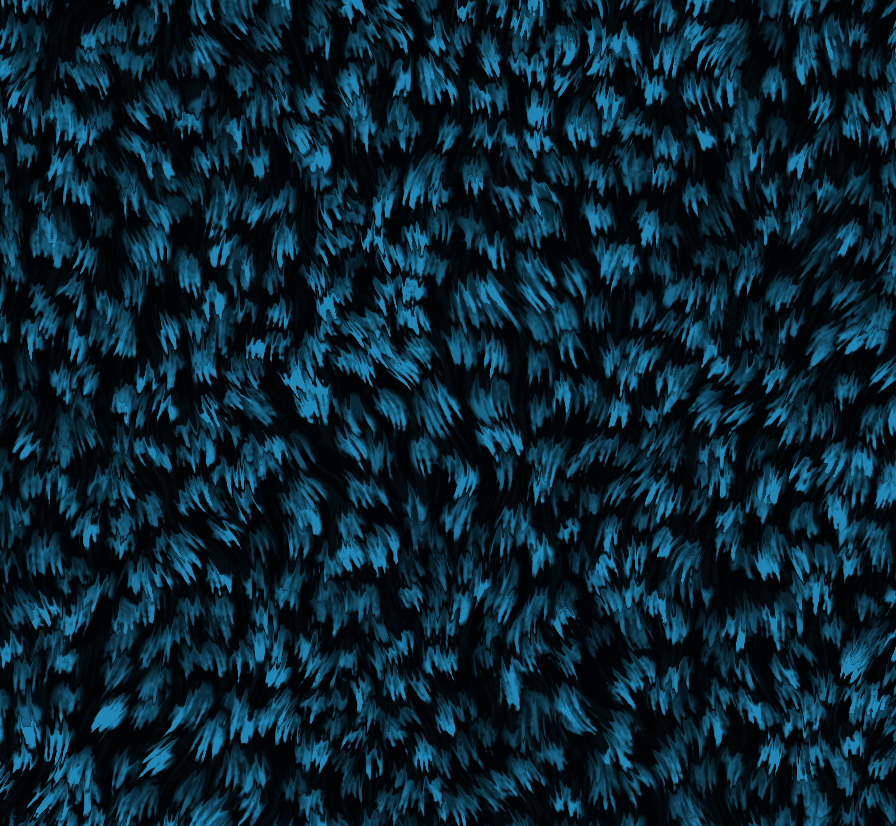
A WebGL 1 fragment shader for this pattern:

```glsl
precision highp float;
// Blue plumage: jagged blotches of fine combed fibres on near-black ground.
uniform vec2 u_resolution;

const vec3 NIGHT = vec3(0.0, 0.006, 0.010);
const vec3 BLUE = vec3(0.122, 0.525, 0.71);
const float BLOTCHES = 26.0;       // blotches per canvas height
const float GRAINS = 270.0;        // fibre widths per canvas height
const float FIBRE_STEP = 0.0030;   // tracing step along a fibre
const int FIBRE_TAPS = 6;          // steps taken each way
const float FIBRE_CONTRAST = 4.4;
const float FRAY = 0.026;          // how far fibres tear the blotch edges
const float JITTER = 0.80;
const vec2 STRETCH = vec2(1.02, 0.94); // distance scale along, across fibres
const vec2 BLOTCH_EDGE = vec2(0.24, 0.49);

float hash(vec2 p) {
  vec3 q = fract(vec3(p.xyx) * 0.1031);
  q += dot(q, q.yzx + 33.33);
  return fract((q.x + q.y) * q.z);
}

float grain(vec2 p) {
  vec2 i = floor(p), f = fract(p);
  f = f * f * (3.0 - 2.0 * f);
  return mix(mix(hash(i), hash(i + vec2(1.0, 0.0)), f.x),
             mix(hash(i + vec2(0.0, 1.0)), hash(i + 1.0), f.x), f.y);
}

// Combing direction: mostly upright, swaying in layered sines.
vec2 combing(vec2 p) {
  float sway = 0.26 * sin(5.3 * p.x + 3.1 * p.y + 1.4 * sin(4.0 * p.y))
             + 0.22 * sin(11.7 * p.y - 7.1 * p.x + 2.0)
             + 0.24 * sin(27.0 * p.x + 17.0 * p.y + 1.5 * sin(13.0 * p.y))
             + 0.22 * sin(43.0 * p.y - 37.0 * p.x + 1.5 * sin(21.0 * p.x));
  return vec2(sin(sway), cos(sway));
}

// Grain averaged both ways along the combing gives fine streaks.
float fibres(vec2 p) {
  vec2 ahead = p, behind = p;
  float sum = grain(p * GRAINS + 50.0);
  for (int i = 0; i < FIBRE_TAPS; i++) {
    ahead += combing(ahead) * FIBRE_STEP;
    behind -= combing(behind) * FIBRE_STEP;
    sum += grain(ahead * GRAINS + 50.0) + grain(behind * GRAINS + 50.0);
  }
  float mean = sum / float(2 * FIBRE_TAPS + 1);
  return clamp(0.5 + (mean - 0.5) * FIBRE_CONTRAST, 0.0, 1.0);
}

// Cellular noise scaled along the combing: x = distance, y = cell tone.
vec2 blotches(vec2 p, vec2 along) {
  vec2 across = vec2(along.y, -along.x);
  vec2 cell = floor(p), nearest = vec2(9.0, 0.0);
  for (int y = -1; y <= 1; y++) {
    for (int x = -1; x <= 1; x++) {
      vec2 id = cell + vec2(float(x), float(y));
      vec2 seed = vec2(hash(id + 11.3), hash(id + 47.9));
      vec2 d = id + 0.5 + JITTER * (seed - 0.5) - p;
      float dist = length(vec2(dot(d, along), dot(d, across)) * STRETCH);
      if (dist < nearest.x) nearest = vec2(dist, hash(id + 83.1));
    }
  }
  return nearest;
}

void main() {
  vec2 p = gl_FragCoord.xy / u_resolution.y;
  vec2 along = combing(p);
  float fibre = fibres(p);

  // Each fibre shifts the blotch it belongs to, so the edges fray.
  vec2 q = p + along * (fibre - 0.5) * FRAY;
  q += 0.022 * vec2(sin(9.0 * q.y + 2.0 * sin(5.0 * q.x)),
                    sin(11.0 * q.x + 1.7 * sin(6.0 * q.y)));
  vec2 blotch = blotches(q * BLOTCHES + 20.0, along);
  float mask = 1.0 - smoothstep(BLOTCH_EDGE.x, BLOTCH_EDGE.y, blotch.x);

  // Broad drift between lit and shaded plumage.
  float drift = 0.96 + 0.10 * sin(7.0 * p.x - 4.0 * p.y + 1.0)
                     + 0.09 * sin(10.0 * p.y + 5.0 * p.x);
  float tone = mix(0.40, 1.15, blotch.y) * mix(0.38, 1.25, fibre) * drift;
  float light = mask * tone + 0.07 * fibre * fibre;
  gl_FragColor = vec4(mix(NIGHT, BLUE, clamp(light, 0.0, 1.0)), 1.0);
}
```
